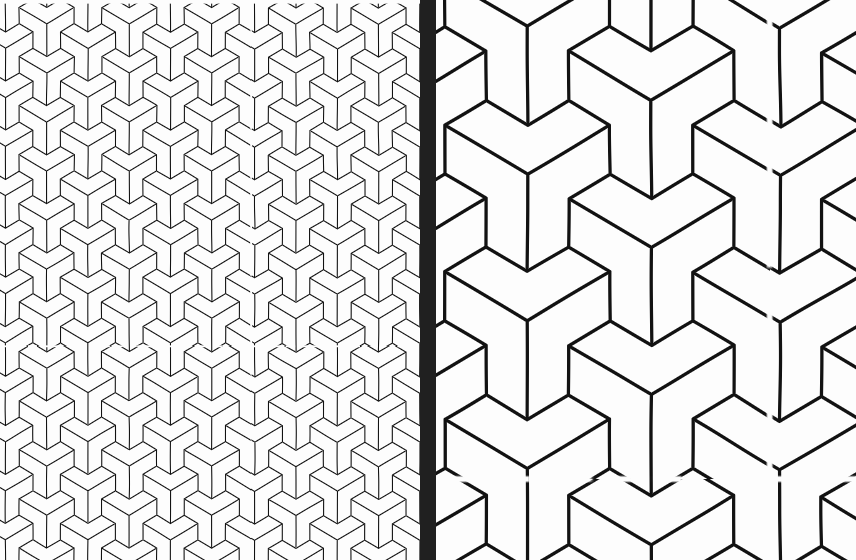
Left: the whole. Right: its middle third, enlarged.
Reproduce this pattern procedurally as a Shadertoy shader.

```glsl
// Interlocking three-armed blocks drawn as thin ink outlines on white.
// Each block is folded into one sixth of a turn, where three segments give its
// edges; two faint print seams shift the sheet and fleck the lines.

#define COLUMN 0.0737                 // distance between block columns
#define PERIOD 0.0876                 // distance between blocks in a column
#define ANCHOR vec2(0.0833, 0.8698)   // centre of one block
#define LINE_WIDTH 0.0020
#define SEAM vec2(0.4486, 0.3815)     // upright seam x, level seam y
#define SEAM_SHIFT vec2(0.0031, 0.0015)
#define WOBBLE 0.0011
#define TOP_MARGIN 0.0065
#define INK vec3(0.07)
#define PAPER vec3(0.992)

float hash(vec2 p) {
    p = fract(p * vec2(0.1031, 0.1137));
    p += dot(p, p.yx + 33.3);
    return fract((p.x + p.y) * p.x * 17.0);
}

float noise(vec2 p) {
    vec2 i = floor(p), f = fract(p);
    f = f * f * (3.0 - 2.0 * f);
    vec2 e = vec2(0.0, 1.0);
    return mix(mix(hash(i), hash(i + e.yx), f.x),
               mix(hash(i + e), hash(i + e.yy), f.x), f.y);
}

float segment(vec2 p, vec2 a, vec2 b) {
    vec2 d = b - a;
    return length(p - a - d * clamp(dot(p - a, d) / dot(d, d), 0.0, 1.0));
}

// Distance to the edges of one block whose short sides have length 1
float blockEdges(vec2 p) {
    const float third = 2.0943951;
    float a = atan(p.x, -p.y);
    a = abs(a - third * round(a / third));
    vec2 q = length(p) * vec2(sin(a), -cos(a));
    vec2 tip = vec2(0.0, -2.0);
    vec2 shoulder = vec2(0.8660, -1.5);
    vec2 notch = vec2(0.8660, -0.5);
    return min(segment(q, vec2(0.0), tip),
           min(segment(q, tip, shoulder), segment(q, shoulder, notch)));
}

// Distance to the nearest edge among the surrounding blocks
float latticeEdges(vec2 p) {
    vec2 q = (p - ANCHOR) / vec2(COLUMN, PERIOD);
    float nearest = 1e3;
    for (int i = -1; i <= 1; i++) {
        float column = round(q.x) + float(i);
        float y = q.y - 0.5 * mod(column, 2.0);
        y -= round(y);
        for (int j = -1; j <= 1; j++) {
            vec2 local = vec2(q.x - column, y - float(j));
            nearest = min(nearest, blockEdges(local * vec2(2.5981, 3.0)));
        }
    }
    return nearest * PERIOD / 3.0;
}

void mainImage(out vec4 fragColor, in vec2 fragCoord) {
    float pixel = 1.0 / iResolution.y;
    vec2 p = fragCoord * pixel;

    // Sheet shifts at the seams, then a slight unevenness of the lines
    vec2 q = p;
    float right = step(SEAM.x, p.x);
    q.x -= SEAM_SHIFT.x * right;
    q.y += SEAM_SHIFT.y * (0.6 * right + step(p.y, SEAM.y));
    q += WOBBLE * (vec2(noise(p * 22.0), noise(p * 22.0 + 71.0)) - 0.5);

    float ink = clamp((0.5 * LINE_WIDTH - latticeEdges(q)) / pixel + 0.5, 0.0, 1.0);

    // Small white flecks where lines cross the seams
    vec2 close = 1.0 - smoothstep(vec2(0.0008), vec2(0.0026), abs(p - SEAM));
    float fleckX = close.x * smoothstep(0.4, 0.6, noise(vec2(p.y * 90.0, 5.0)));
    float fleckY = close.y * smoothstep(0.3, 0.5, noise(vec2(p.x * 130.0, 9.0)));
    ink *= 1.0 - max(fleckX, fleckY);

    // Blank strip along the top
    ink *= clamp((1.0 - TOP_MARGIN - p.y) / pixel + 0.5, 0.0, 1.0);

    fragColor = vec4(mix(PAPER, INK, ink), 1.0);
}
```
